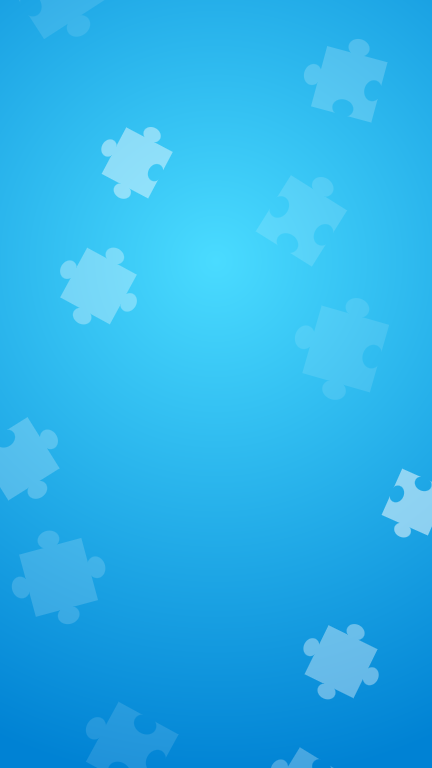
A Shadertoy shader for this background:

```glsl
#define PIECES 12
#define ROW_STEP 0.19
#define FAR_HALF 0.047
#define NEAR_HALF 0.033
#define FAR_ALPHA 0.11
#define NEAR_ALPHA 0.5
#define GLOW_HEIGHT 0.66
#define GLOW_RADIUS 0.68
#define GLOW_COLOR vec3(0.29, 0.86, 1.0)
#define EDGE_COLOR vec3(0.0, 0.51, 0.83)
#define KNOB_RADII vec2(0.28, 0.34)
#define KNOB_SHIFT 0.21

float hash(float piece, float salt) {
    return fract(sin(dot(vec2(piece, salt), vec2(12.9898, 78.233))) * 43758.5453);
}

mat2 rotation(float angle) {
    float c = cos(angle), s = sin(angle);
    return mat2(c, s, -s, c);
}

float boxDistance(vec2 p, vec2 halfSize) {
    vec2 d = abs(p) - halfSize;
    return length(max(d, 0.0)) + min(max(d.x, d.y), 0.0);
}

float ellipseDistance(vec2 p, vec2 radii) {
    return (length(p / radii) - 1.0) * min(radii.x, radii.y);
}

// Unit square whose four sides each carry a knob or a socket
float jigsawDistance(vec2 p, float piece) {
    float d = boxDistance(p, vec2(1.0));
    float firstKnob = floor(4.0 * hash(piece, 5.0));
    for (int side = 0; side < 4; side++) {
        float s = float(side);
        bool isKnob = s == firstKnob || hash(piece, 6.0 + s) < 0.4;
        float offset = isKnob ? 1.0 + KNOB_SHIFT : 1.0 - KNOB_SHIFT;
        float knob = ellipseDistance(p - vec2(offset, 0.0), KNOB_RADII);
        d = isKnob ? min(d, knob) : max(d, -knob);
        p = vec2(-p.y, p.x);
    }
    return d;
}

// Two loose columns, the right one set slightly lower
vec2 pieceCenter(float piece, float aspect) {
    float column = mod(piece, 2.0);
    float row = floor(piece / 2.0);
    float x = mix(0.03, 0.4, hash(piece, 1.0)) + 0.62 * column;
    float y = 0.99 - row * ROW_STEP - 0.08 * column;
    y += 0.05 * (hash(piece, 2.0) - 0.5);
    return vec2(x * aspect, y);
}

void mainImage(out vec4 fragColor, in vec2 fragCoord) {
    vec2 p = fragCoord / iResolution.y;
    float aspect = iResolution.x / iResolution.y;

    // Radial glow
    float radius = length(p - vec2(0.5 * aspect, GLOW_HEIGHT));
    vec3 color = mix(GLOW_COLOR, EDGE_COLOR, min(radius / GLOW_RADIUS, 1.0));

    // Translucent pieces: the nearer, the smaller and brighter
    for (int i = 0; i < PIECES; i++) {
        float piece = float(i);
        float nearness = mod(5.0 * piece, 12.0) / 11.0;
        float halfSize = mix(FAR_HALF, NEAR_HALF, nearness);
        float alpha = mix(FAR_ALPHA, NEAR_ALPHA, nearness * nearness);

        float turn = hash(piece, 3.0) < 0.5 ? -1.0 : 1.0;
        float angle = turn * mix(0.26, 0.66, hash(piece, 4.0));
        vec2 local = rotation(angle) * (p - pieceCenter(piece, aspect)) / halfSize;

        float d = jigsawDistance(local, piece) * halfSize;
        float coverage = clamp(0.5 - d * iResolution.y, 0.0, 1.0);
        color = mix(color, vec3(1.0), alpha * coverage);
    }

    fragColor = vec4(color, 1.0);
}
```
